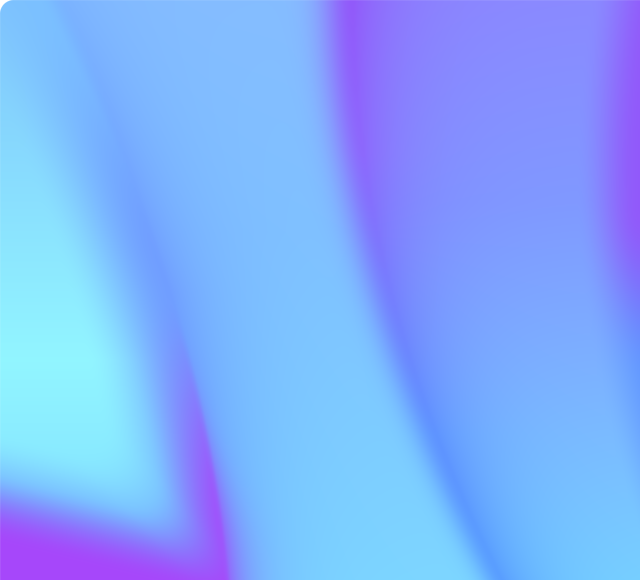
A Shadertoy shader for this background:

```glsl
// Soft overlapping sheets of cyan, blue and violet light with curved folds.
#define VIOLET vec3(0.57, 0.35, 0.98)
#define MAGENTA vec3(0.65, 0.28, 0.98)
#define DEEP_BLUE vec3(0.37, 0.58, 1.00)
#define FOLD_BLUE vec3(0.44, 0.62, 1.00)
#define EDGE_SOFTNESS 0.007
#define CORNER_RADIUS 0.024

// Three-stop gradient over 0..1 with the middle stop at "middle".
vec3 ramp(vec3 first, vec3 second, vec3 third, float middle, float t) {
    vec3 upper = mix(first, second, clamp(t / middle, 0.0, 1.0));
    return mix(upper, third, clamp((t - middle) / (1.0 - middle), 0.0, 1.0));
}

float smoothMin(float a, float b, float k) {
    float h = max(k - abs(a - b), 0.0) / k;
    return min(a, b) - 0.25 * h * h * k;
}

float gaussian(float d, float width) {
    return exp(-d * d / (width * width));
}

// Left sheet: a cyan glow that turns violet around its lower rim.
vec3 leftSheet(float x, float t, float inside) {
    vec3 lit = ramp(vec3(0.50, 0.77, 0.99), vec3(0.57, 0.96, 1.0),
                    vec3(0.49, 0.86, 1.0), 0.62, t);
    vec3 shade = mix(vec3(0.48, 0.75, 1.0), FOLD_BLUE, smoothstep(0.0, 0.45, t));
    float floorDistance = 0.875 + 0.28 * x - t;
    float rim = smoothMin(inside, floorDistance + 0.03, 0.07);
    vec3 color = mix(lit, shade, 1.0 - smoothstep(0.0, 0.16, rim));
    float glow = 1.0 - smoothstep(-0.06, 0.06,
                     smoothMin(inside - 0.035, floorDistance, 0.06));
    return mix(color, MAGENTA, glow * smoothstep(0.5, 0.9, t));
}

// Middle sheet: shaded beside the left fold and under the right fold.
vec3 middleSheet(float t, float fromLeft, float toRight, vec3 rightFold) {
    vec3 lit = ramp(vec3(0.52, 0.74, 1.0), vec3(0.50, 0.76, 1.0),
                    vec3(0.49, 0.84, 1.0), 0.4, t);
    vec3 shade = ramp(vec3(0.47, 0.69, 1.0), FOLD_BLUE,
                      vec3(0.42, 0.67, 1.0), 0.5, t);
    float d = max(fromLeft, 0.0);
    vec3 color = mix(lit, shade, exp(-d / 0.08));
    float spill = exp(-d / mix(0.010, 0.028, smoothstep(0.7, 1.0, t)));
    color = mix(color, MAGENTA, 0.75 * spill * smoothstep(0.55, 0.95, t));
    float width = mix(0.050, 0.034, t);
    return mix(color, rightFold, gaussian(max(toRight, 0.0), width));
}

// Right sheet: violet above, sky blue below, with a soft fold at its far side.
vec3 rightSheet(float x, float t, float fromLeft, vec3 leftFold) {
    vec3 lit = ramp(vec3(0.54, 0.54, 1.0), vec3(0.50, 0.60, 1.0),
                    vec3(0.47, 0.82, 1.0), 0.35, t);
    vec3 color = mix(lit, leftFold, exp(-max(fromLeft, 0.0) / 0.075));
    float farEdge = 0.965 + 0.25 * (t - 0.3) * (t - 0.3);
    vec3 farFold = mix(VIOLET, DEEP_BLUE, smoothstep(0.36, 0.66, t));
    return mix(color, farFold, smoothstep(-0.065, 0.035, x - farEdge));
}

// Coverage of a canvas whose top left corner is rounded.
float cornerMask(vec2 fragCoord) {
    float radius = CORNER_RADIUS * iResolution.y;
    vec2 fromTopLeft = vec2(fragCoord.x, iResolution.y - fragCoord.y);
    float d = length(max(radius - fromTopLeft, 0.0)) - radius;
    return 1.0 - smoothstep(-0.75, 0.75, d);
}

void mainImage(out vec4 fragColor, in vec2 fragCoord) {
    vec2 uv = fragCoord / iResolution.xy;
    float x = uv.x;
    float t = 1.0 - uv.y; // depth below the top

    // Signed horizontal distances from the two main folds.
    float foldA = x - (0.085 + 0.45 * t - 0.18 * t * t);
    float foldB = x - (0.552 + 0.233 * t * t);
    vec3 foldColorB = mix(ramp(VIOLET, vec3(0.55, 0.41, 0.99), DEEP_BLUE, 0.35,
                               min(t / 0.75, 1.0)),
                          vec3(0.35, 0.62, 1.0), smoothstep(0.75, 1.0, t));

    // Layer the sheets from left to right.
    vec3 color = leftSheet(x, t, -foldA);
    float softA = mix(0.022, EDGE_SOFTNESS, smoothstep(0.0, 0.35, t));
    color = mix(color, middleSheet(t, foldA, -foldB, foldColorB),
                smoothstep(-softA, softA, foldA));
    color = mix(color, rightSheet(x, t, foldB, foldColorB),
                smoothstep(-EDGE_SOFTNESS, EDGE_SOFTNESS, foldB));

    color = mix(vec3(1.0), color, cornerMask(fragCoord));
    fragColor = vec4(color, 1.0);
}
```
